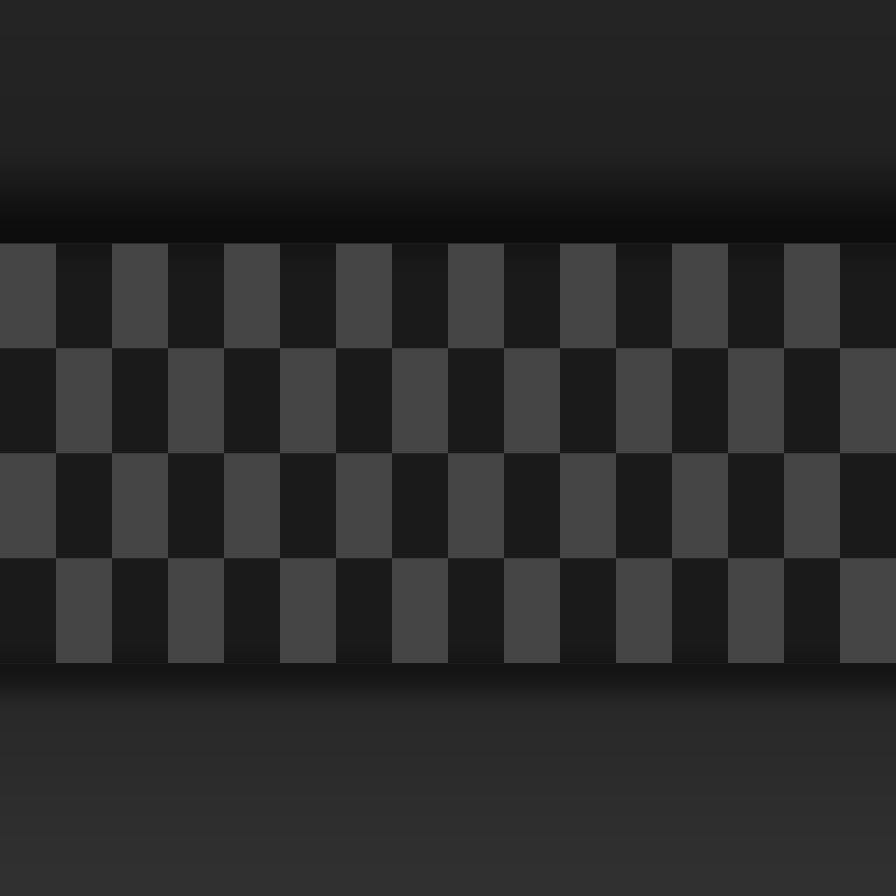
Give the GLSL for this pattern, as a WebGL 2 fragment shader.

```glsl
#version 300 es
precision highp float;
// A band of tall checker cells between two plain charcoal panels.
// The cells come from the parity of a grid; soft shadows along both
// edges of the band are smoothstep ramps over the vertical distance.

uniform vec2 u_resolution;
out vec4 fragColor;

const float BAND_BOTTOM = 0.2598;
const float BAND_TOP = 0.7285;

// Signed checker wave: positive on light cells, with antialiased edges.
float checker(vec2 cell, vec2 cellsPerPixel) {
    vec2 toEdge = 0.5 - abs(fract(cell) - 0.5);
    vec2 parity = 1.0 - 2.0 * mod(floor(cell), 2.0);
    vec2 wave = parity * clamp(toEdge / cellsPerPixel * 2.0, 0.0, 1.0);
    return wave.x * wave.y;
}

// Upper panel: wide, deep shadow that lifts away from the band.
float upperPanel(float d) {
    float shade = mix(0.050, 0.132, smoothstep(0.005, 0.115, d));
    return shade + 0.008 * smoothstep(0.08, 0.27, d);
}

// Lower panel: narrow shadow, then a slow brightening downwards.
float lowerPanel(float d) {
    float shade = mix(0.078, 0.160, smoothstep(0.004, 0.058, d));
    return shade + 0.028 * smoothstep(0.03, 0.26, d);
}

void main() {
    vec2 uv = gl_FragCoord.xy / u_resolution;
    vec2 pixel = 1.0 / u_resolution;

    // Sixteen columns, four rows counted down from the band's top edge
    vec2 grid = vec2(16.0, 4.0 / (BAND_TOP - BAND_BOTTOM));
    vec2 cell = vec2(uv.x, BAND_TOP - uv.y) * grid;
    float light = 0.5 + 0.5 * checker(cell, pixel * grid);

    // Panel shadows spill faintly onto the dark cells
    float darkCell = 0.102
        - 0.018 * (1.0 - smoothstep(0.0, 0.04, BAND_TOP - uv.y))
        - 0.014 * (1.0 - smoothstep(0.0, 0.03, uv.y - BAND_BOTTOM));
    float band = mix(darkCell, 0.272, light);

    // Stack the panels around the band
    float above = clamp((uv.y - BAND_TOP) / pixel.y + 0.5, 0.0, 1.0);
    float below = clamp((BAND_BOTTOM - uv.y) / pixel.y + 0.5, 0.0, 1.0);
    float grey = mix(band, upperPanel(uv.y - BAND_TOP), above);
    grey = mix(grey, lowerPanel(BAND_BOTTOM - uv.y), below);

    fragColor = vec4(vec3(grey), 1.0);
}
```
